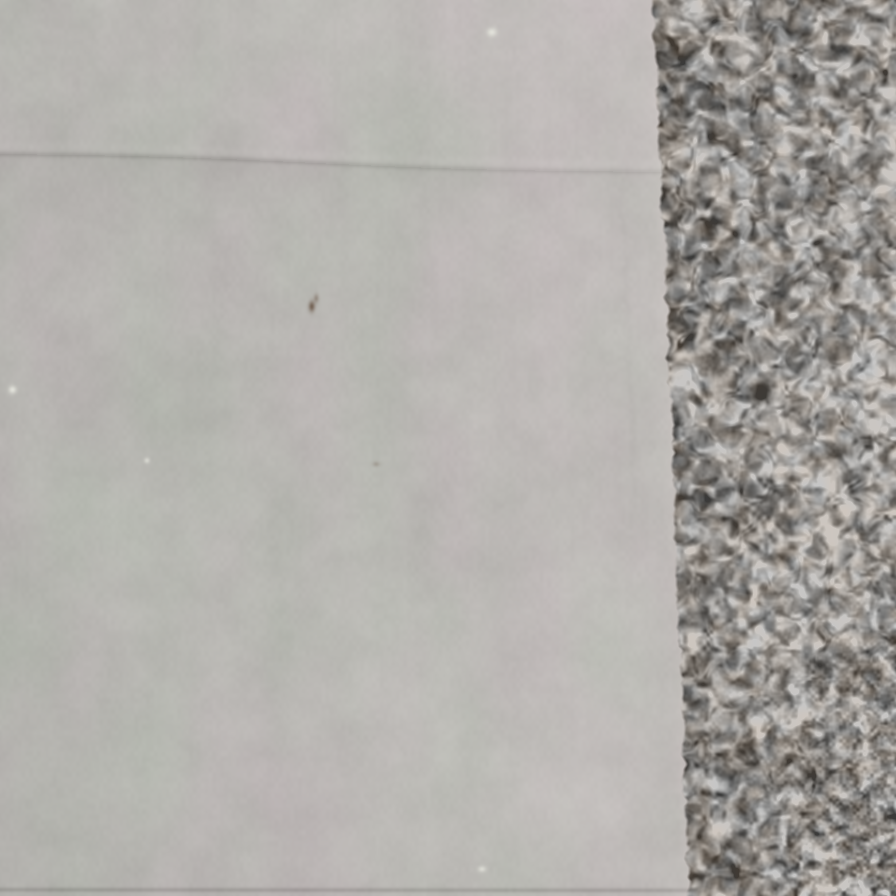
A Shadertoy shader for this texture:

```glsl
// A pale, creased sheet with a slightly ragged right edge lying on speckled granite.
// Layered value noise makes the paper mottling and the stone grain; distance
// functions place the slanting edge, the two creases and a few small specks.

float hash(vec2 p) {
    return fract(sin(dot(p, vec2(127.1, 311.7))) * 43758.5453);
}

float noise(vec2 p) {
    vec2 i = floor(p), f = fract(p);
    f = f * f * (3.0 - 2.0 * f);
    return mix(mix(hash(i), hash(i + vec2(1, 0)), f.x),
               mix(hash(i + vec2(0, 1)), hash(i + vec2(1, 1)), f.x), f.y);
}

float fbm(vec2 p) {
    float sum = 0.0, amp = 0.5;
    for (int i = 0; i < 5; i++) {
        sum += amp * noise(p);
        p = mat2(1.6, 1.2, -1.2, 1.6) * p + 7.3;
        amp *= 0.5;
    }
    return sum / 0.97;
}

// Soft round spot, stretched by the given radii
float spot(vec2 p, vec2 center, vec2 radii) {
    vec2 d = (p - center) / radii;
    return exp(-dot(d, d));
}

vec3 granite(vec2 p, float edgeDistance) {
    // Warped grain gives irregular, wormlike crystals
    vec2 warp = vec2(noise(p * 60.0), noise(p * 60.0 + 31.0)) - 0.5;
    vec2 q = p + 0.012 * warp;
    float grain = 0.6 * noise(q * 88.0) + 0.4 * noise(q * 165.0 + 13.0) - 0.5;
    float fine = noise(p * 260.0) - 0.5;
    float crisp = smoothstep(0.5, 0.05, p.y) * smoothstep(0.78, 1.0, p.x);
    float tone = 0.555 + 0.74 * grain + (0.07 + 0.18 * crisp) * fine;
    tone += 0.14 * (fbm(p * 9.0 + 4.0) - 0.5);

    // Scattered dark mineral clusters
    float cluster = smoothstep(0.68, 0.86, noise(p * 34.0 + 50.0));
    tone -= 0.11 * cluster * (0.6 - grain);

    // Brightens to the right, with contact shade beside the sheet
    tone += 0.04 * smoothstep(0.8, 1.0, p.x);
    tone -= 0.08 * exp(-edgeDistance / 0.022);
    float warmth = noise(p * 70.0 + 90.0) - 0.5;
    return clamp(tone, 0.23, 0.78) + vec3(0.012, -0.002, -0.018)
         + warmth * vec3(0.035, 0.0, -0.035);
}

vec3 paper(vec2 p, float edgeDistance) {
    // Broad light: greyer at the left, paler toward the right
    vec3 color = mix(vec3(0.712, 0.708, 0.690), vec3(0.745, 0.732, 0.720),
                     smoothstep(0.0, 0.7, p.x));
    color += 0.012 * smoothstep(0.8, 1.0, p.y);

    // Cloudy stains, vertical streaks and fine fibres
    float cloud = fbm(p * 9.0) - 0.5;
    float blotch = fbm(p * 32.0 + 20.0) - 0.5;
    float streak = noise(vec2(p.x * 42.0, p.y * 5.0)) - 0.5;
    float fibre = noise(p * vec2(230.0, 170.0)) - 0.5;
    color += 0.045 * cloud + 0.040 * blotch + 0.010 * streak + 0.014 * fibre;

    // Drift between pinkish and greenish greys
    float tint = fbm(p * vec2(12.0, 7.0) + 40.0) - 0.5;
    color += tint * vec3(0.030, -0.018, 0.022);

    // Upper crease: dark line with a faint shade below
    float upper = p.y - (0.828 - 0.028 * p.x + 0.002 * sin(p.x * 9.0));
    float fade = mix(1.0, 0.65, smoothstep(0.2, 0.7, p.x));
    color -= fade * 0.065 * exp(-pow(upper / 0.0032, 2.0));
    color -= 0.018 * step(upper, 0.0) * exp(upper / 0.022);
    color += 0.012 * exp(-pow((upper - 0.009) / 0.005, 2.0));

    // Lower crease close to the bottom border
    float lower = p.y - 0.007 + 0.001 * p.x;
    color -= 0.085 * exp(-pow(lower / 0.0028, 2.0));

    // Faint pressed line and a pinkish rim along the cut side
    color -= 0.012 * exp(-pow((edgeDistance + 0.045) / 0.004, 2.0))
           * smoothstep(0.83, 0.75, p.y) * smoothstep(0.3, 0.6, p.y);
    color += vec3(0.030, 0.020, 0.022) * exp(edgeDistance / 0.007);

    // Pale flecks
    float pale = spot(p, vec2(0.549, 0.964), vec2(0.0055, 0.0048))
               + spot(p, vec2(0.014, 0.565), vec2(0.0045))
               + 0.7 * spot(p, vec2(0.164, 0.486), vec2(0.0032))
               + 0.8 * spot(p, vec2(0.538, 0.030), vec2(0.0045, 0.0035));
    color = mix(color, vec3(0.88, 0.88, 0.85), min(pale, 1.0));

    // Brown marks
    float brown = 0.8 * spot(p, vec2(0.348, 0.658), vec2(0.0035, 0.006))
                + 0.4 * spot(p, vec2(0.353, 0.667), vec2(0.003, 0.005))
                + 0.25 * spot(p, vec2(0.420, 0.482), vec2(0.004, 0.003));
    return mix(color, vec3(0.40, 0.32, 0.26), min(brown, 0.85));
}

void mainImage(out vec4 fragColor, in vec2 fragCoord) {
    vec2 p = fragCoord / iResolution.xy;

    // Slanting cut with small ragged teeth
    float edge = 0.769 - 0.034 * p.y - 0.006 * p.y * p.y;
    edge += 0.005 * (noise(vec2(p.y * 75.0, 3.0)) - 0.5)
          + 0.003 * (noise(vec2(p.y * 190.0, 8.0)) - 0.5);
    float side = p.x - edge;

    float softness = max(0.0025, 1.0 / iResolution.x);
    vec3 color = mix(paper(p, min(side, 0.0)), granite(p, max(side, 0.0)),
                     smoothstep(-softness, softness, side));
    fragColor = vec4(color, 1.0);
}
```
